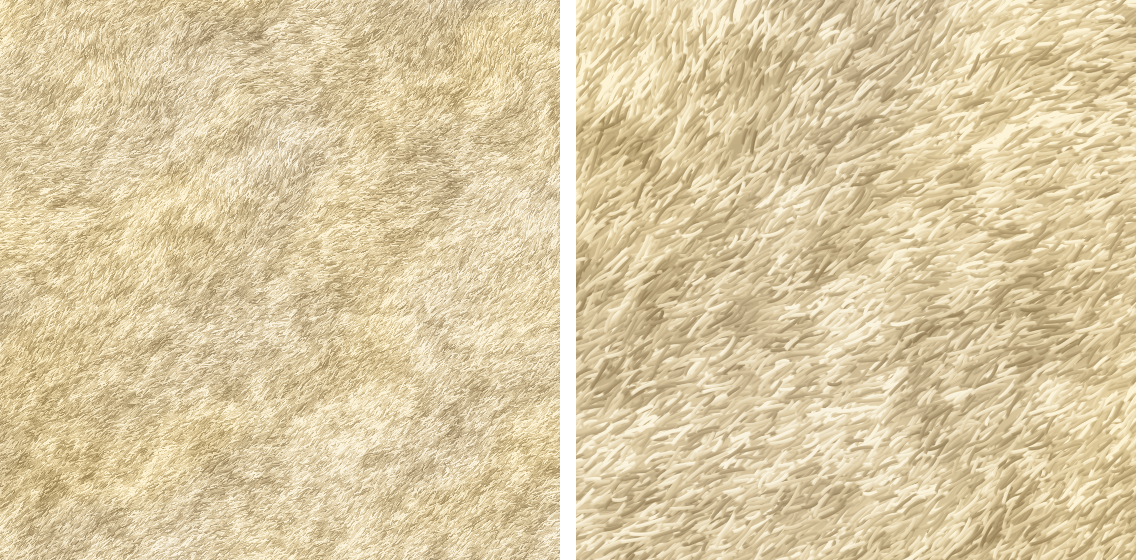
Left: the whole. Right: its middle third, enlarged.
This texture is drawn by a three.js fragment shader. Its source:

```glsl
// Short cream fur: ten layers of fine curved hairs are combed along a flow field
// of layered sines. Soft cellular noise shades the tufts and the broad patches,
// and the summed tone is turned into colour by a tan-to-ivory ramp.

varying vec2 vUv;

vec3 hash3(vec2 p) {
  vec3 q = fract(p.xyx * vec3(0.1031, 0.1030, 0.0973));
  q += dot(q, q.yzx + 33.33);
  return fract((q.xxy + q.yzz) * q.zyx);
}

mat2 rotation(float angle) {
  float c = cos(angle), s = sin(angle);
  return mat2(c, -s, s, c);
}

// Cellular noise with blended cells, centred on zero
float softCells(vec2 p) {
  vec2 cell = floor(p);
  float sum = 0.0, total = 0.0;
  for (int y = -1; y <= 1; y++) {
    for (int x = -1; x <= 1; x++) {
      vec2 id = cell + vec2(float(x), float(y));
      vec3 rnd = hash3(id);
      vec2 away = p - id - rnd.xy;
      float weight = exp(-4.0 * dot(away, away));
      sum += weight * rnd.z;
      total += weight;
    }
  }
  return sum / total - 0.5;
}

// Combing angle: steady below, more swirled towards the top
float flowAngle(vec2 p) {
  float swirl = sin(p.x * 9.0 + 2.0 * sin(p.y * 7.0))
              + 0.6 * sin(p.y * 17.0 - p.x * 11.0 + 1.5)
              + 0.5 * sin(p.x * 37.0 + p.y * 29.0);
  return 0.6 + 0.12 * p.y + swirl * mix(0.1, 0.34, smoothstep(0.35, 0.85, p.y));
}

// Tone from 0 to 1 of the topmost hairs
float hairTone(vec2 p) {
  const float DENSITY = 82.0;
  float tone = 0.4;
  for (int layer = 0; layer < 10; layer++) {
    vec2 offset = float(layer) * vec2(71.37, 43.71);
    vec2 g = p * DENSITY + offset;
    for (int y = -1; y <= 1; y++) {
      for (int x = -1; x <= 1; x++) {
        vec2 id = floor(g) + vec2(float(x), float(y));
        vec3 rnd = hash3(id);
        vec3 shape = hash3(id + 191.0);
        vec2 root = id + rnd.xy;
        float angle = flowAngle((root - offset) / DENSITY) + (shape.x - 0.5) * 0.9;
        vec2 along = vec2(cos(angle), sin(angle));
        vec2 d = g - root;
        float u = dot(d, along) / (0.4 + 0.55 * shape.y);
        float bend = (shape.z - 0.5) * 0.3 * u * u;
        float side = (dot(d, vec2(-along.y, along.x)) + bend) / 0.125;
        float cover = 1.0 - smoothstep(0.4, 1.0, abs(side));
        cover *= smoothstep(0.0, 0.5, 1.0 - u * u);
        tone = mix(tone, rnd.z + 0.25 * side, cover);
      }
    }
  }
  return tone;
}

vec3 furColour(float tone) {
  vec3 tan_ = vec3(0.64, 0.555, 0.395);
  vec3 cream = vec3(0.885, 0.81, 0.645);
  vec3 ivory = vec3(0.985, 0.955, 0.86);
  vec3 colour = mix(tan_, cream, clamp(tone / 0.52, -0.2, 1.0));
  return mix(colour, ivory, clamp((tone - 0.52) / 0.36, 0.0, 1.0));
}

void main() {
  vec2 p = vUv;

  // Slightly wavy frame lying along the main combing direction
  vec2 wave = 0.012 * sin(p.yx * vec2(19.0, 23.0) + 3.0 * sin(p * 8.0));
  vec2 q = rotation(0.6) * (p + wave);

  // Hairs, then tufts, then broad patches
  float tone = 0.5 + 0.76 * (hairTone(p) - 0.5);
  tone += 0.36 * softCells(q * vec2(30.0, 58.0));
  tone += 0.2 * softCells(q * vec2(13.0, 22.0) + 31.0);
  tone += 0.22 * softCells(q * vec2(4.0, 6.5) + 57.0);

  // Drift between golden and greyish fur
  float warmth = softCells(q * vec2(6.0, 9.0) + 83.0);
  vec3 colour = furColour(tone) + warmth * vec3(0.025, 0.005, -0.065);

  gl_FragColor = vec4(clamp(colour, 0.0, 1.0), 1.0);
}
```
